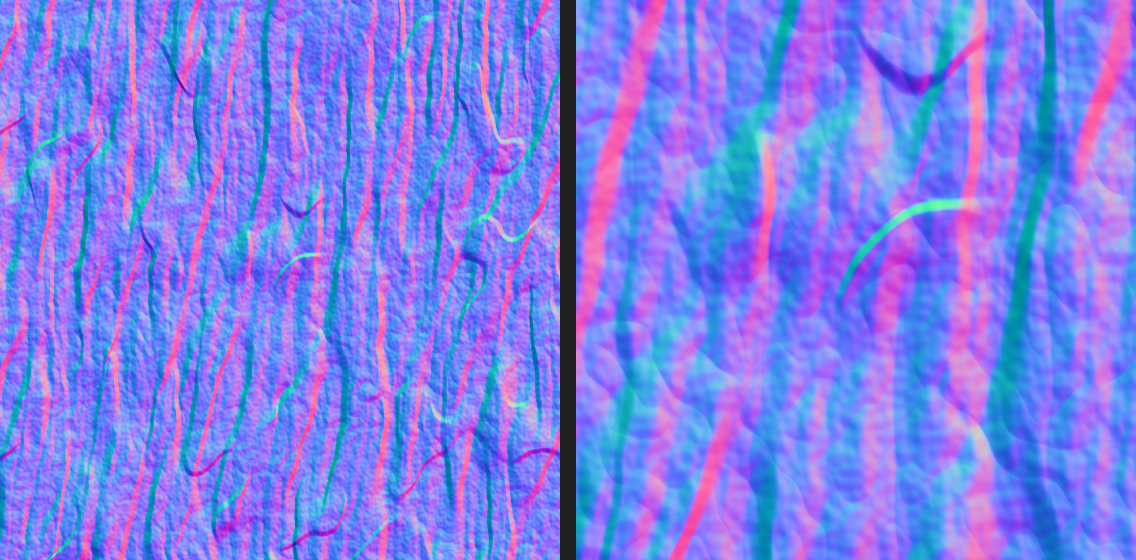
Left: the whole. Right: its middle third, enlarged.
A WebGL 1 fragment shader for this texture map:

```glsl
precision highp float;
// Tangent-space normal map of fibrous bark: leaning ridges, cracks, flakes and grain.

uniform vec2 u_resolution;

vec2 latticeGradient(vec2 cell) {
  float angle = 6.2832 * fract(sin(dot(cell, vec2(127.1, 311.7))) * 43758.5);
  return vec2(cos(angle), sin(angle));
}

// Gradient noise, roughly -0.7 to 0.7
float noise(vec2 p) {
  vec2 i = floor(p);
  vec2 f = p - i;
  vec2 w = f * f * f * (f * (f * 6.0 - 15.0) + 10.0);
  vec2 o = vec2(1.0, 0.0);
  float bottom = mix(dot(latticeGradient(i), f),
                     dot(latticeGradient(i + o.xy), f - o.xy), w.x);
  float top = mix(dot(latticeGradient(i + o.yx), f - o.yx),
                  dot(latticeGradient(i + o.xx), f - o.xx), w.x);
  return mix(bottom, top, w.y);
}

// Noise stretched along strands whose tops lean to the right
float strands(vec2 p, float lean, vec2 frequency) {
  return noise(vec2(p.x - lean * p.y, p.y) * frequency + frequency.x * 1.7);
}

float barkHeight(vec2 p) {
  // Bend the strands gently and roughen their edges
  vec2 q = p;
  q.x += 0.03 * noise(p * 3.0 + 5.3) + 0.006 * noise(p * 22.0 + 9.1);
  q.y += 0.012 * noise(p * 14.0 + 31.7);

  // Long raised plates with steep sides
  float patches = smoothstep(-0.3, 0.25, noise(p * 5.0 + 17.4));
  float h = 0.018 * patches * smoothstep(-0.08, 0.08, strands(q, 0.23, vec2(13.0, 2.7)));
  h += 0.012 * (1.2 - patches) * smoothstep(-0.09, 0.09, strands(q, 0.1, vec2(19.0, 3.0)));

  // Fibres and sharp cracks
  h += 0.009 * strands(q, 0.14, vec2(29.0, 3.5));
  h += 0.010 * abs(strands(q, 0.03, vec2(23.0, 1.6)));
  h += 0.0027 * strands(q, 0.06, vec2(84.0, 8.0));

  // Short torn flakes, in places only
  float torn = smoothstep(0.02, 0.32, noise(p * 6.0 + 43.2));
  h += 0.009 * torn * smoothstep(0.0, 0.08, strands(q, 0.2, vec2(11.0, 7.0)));

  // Crumpled surface and fine grain
  h += 0.0045 * abs(noise(q * vec2(38.0, 27.0) + 12.6));
  h += 0.0024 * noise(q * vec2(64.0, 50.0) + 3.8);
  h += 0.0010 * noise(p * vec2(150.0, 125.0) + 7.9);
  return h;
}

void main() {
  vec2 p = gl_FragCoord.xy / u_resolution.y;

  // Surface slope by central differences
  vec2 e = vec2(0.0009, 0.0);
  vec2 slope = vec2(barkHeight(p + e.xy) - barkHeight(p - e.xy),
                    barkHeight(p + e.yx) - barkHeight(p - e.yx)) / (2.0 * e.x);
  vec3 normal = normalize(vec3(-slope, 1.0));

  // Encode with extra contrast on the steep faces
  vec3 encoded = vec3(normal.xy * 1.1, normal.z * 1.2 - 0.2);
  gl_FragColor = vec4(clamp(0.5 + 0.5 * encoded, 0.0, 1.0), 1.0);
}
```
